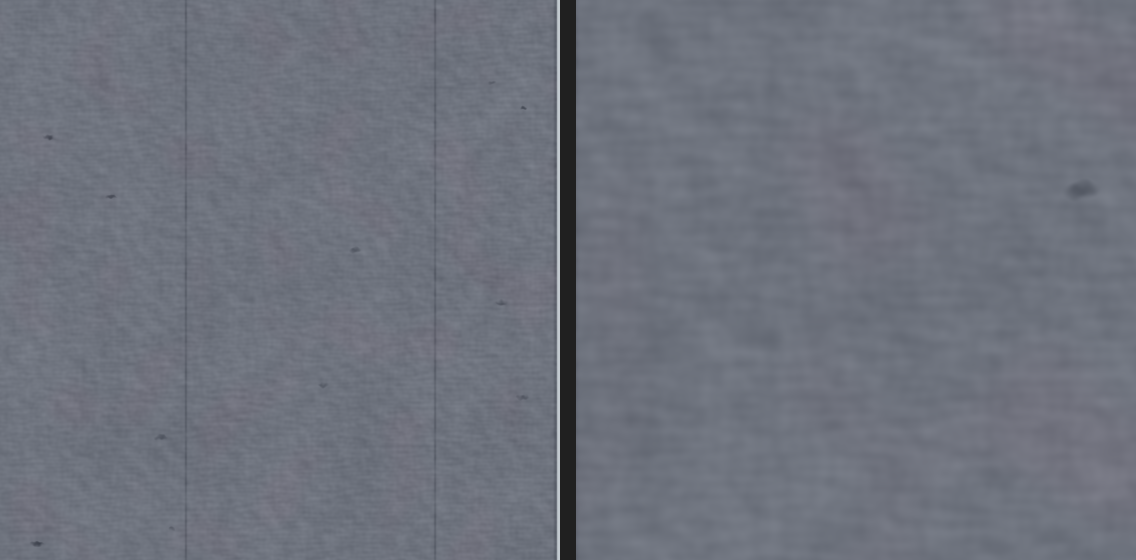
Left, the full canvas; right, a detail of the centre.
This texture is drawn by a three.js fragment shader. Its source:

```glsl
varying vec2 vUv;

const vec3 BASE_COLOR = vec3(0.432, 0.452, 0.494);
const vec3 WARM_TINT = vec3(0.010, -0.006, -0.002);
const vec3 EDGE_COLOR = vec3(0.76, 0.79, 0.81);

const vec2 STREAK_SCALE = vec2(30.0, 150.0);
const vec2 DIAGONAL_SCALE = vec2(24.0, 62.0);
const vec2 WARP_SCALE = vec2(110.0, 24.0);
const float FINE_SCALE = 130.0;
const float CLOUD_SCALE = 7.0;
const float STREAK_AMOUNT = 0.034;
const float DIAGONAL_AMOUNT = 0.032;
const float WARP_AMOUNT = 0.014;
const float FINE_AMOUNT = 0.018;
const float CLOUD_AMOUNT = 0.020;

const float SEAM_PERIOD = 0.445;
const float SEAM_OFFSET = 0.332;
const float SEAM_WIDTH = 0.0022;
const float SEAM_DEPTH = 0.075;
const float EDGE_START = 0.9948;
const float EDGE_SOFTNESS = 0.0018;

const float SPOT_CELLS = 6.0;
const float SPOT_SHARE = 0.36;
const float SPOT_DEPTH = 0.17;
const vec2 SPOT_RADIUS = vec2(0.0115, 0.0062);

vec3 hash3(vec2 p) {
  vec3 q = fract(vec3(p.xyx) * vec3(0.1031, 0.1030, 0.0973));
  q += dot(q, q.yxz + 33.33);
  return fract((q.xxy + q.yzz) * q.zyx);
}

vec2 gradient(vec2 cell) {
  float angle = 6.2832 * hash3(cell + 57.0).x;
  return vec2(cos(angle), sin(angle));
}

float gradientNoise(vec2 p) {
  vec2 i = floor(p);
  vec2 f = p - i;
  vec2 u = f * f * f * (f * (f * 6.0 - 15.0) + 10.0);
  float a = dot(gradient(i), f);
  float b = dot(gradient(i + vec2(1.0, 0.0)), f - vec2(1.0, 0.0));
  float c = dot(gradient(i + vec2(0.0, 1.0)), f - vec2(0.0, 1.0));
  float d = dot(gradient(i + vec2(1.0, 1.0)), f - vec2(1.0, 1.0));
  return mix(mix(a, b, u.x), mix(c, d, u.x), u.y);
}

// Woven grain: horizontal threads, faint vertical threads, falling diagonals
float weave(vec2 p) {
  vec2 diagonal = vec2(p.x - p.y, p.x + p.y) * 0.7071;
  float tone = STREAK_AMOUNT * gradientNoise(p * STREAK_SCALE);
  tone += DIAGONAL_AMOUNT * gradientNoise(diagonal * DIAGONAL_SCALE + 40.0);
  tone += WARP_AMOUNT * gradientNoise(p * WARP_SCALE + 80.0);
  tone += FINE_AMOUNT * gradientNoise(p * FINE_SCALE + 120.0);
  return tone + CLOUD_AMOUNT * gradientNoise(p * CLOUD_SCALE + 300.0);
}

// Thin vertical seams whose darkness wavers along their length
float seams(vec2 p) {
  float offset = fract((p.x - SEAM_OFFSET) / SEAM_PERIOD + 0.5) - 0.5;
  float d = offset * SEAM_PERIOD / SEAM_WIDTH;
  float waver = 0.85 + 0.6 * gradientNoise(vec2(3.5, p.y * 45.0));
  return exp(-d * d) * waver;
}

// Sparse small flecks with ragged outlines
float spots(vec2 p) {
  vec2 home = floor(p * SPOT_CELLS);
  vec2 ragged = 0.005 * vec2(gradientNoise(p * 110.0 + 200.0),
                             gradientNoise(p * 110.0 + 260.0));
  float dark = 0.0;
  for (int y = -1; y <= 1; y++) {
    for (int x = -1; x <= 1; x++) {
      vec2 cell = home + vec2(float(x), float(y));
      vec3 place = hash3(cell + 11.0);
      vec3 look = hash3(cell + 91.0);
      vec2 center = (cell + 0.1 + 0.8 * place.xy) / SPOT_CELLS;
      vec2 radius = SPOT_RADIUS * mix(vec2(0.6, 0.7), vec2(1.25, 1.1), look.xy);
      float shape = 1.0 - smoothstep(0.1, 1.0, length((p - center + ragged) / radius));
      float present = step(place.z, SPOT_SHARE);
      dark = max(dark, present * shape * mix(0.3, 1.0, look.z));
    }
  }
  return dark;
}

void main() {
  vec3 color = BASE_COLOR + weave(vUv);
  color += WARM_TINT * smoothstep(0.0, 0.45, gradientNoise(vUv * 9.0 + 400.0));
  color -= SEAM_DEPTH * seams(vUv) + SPOT_DEPTH * spots(vUv);

  // Shaded fold and pale strip at the right border
  float fold = (vUv.x - EDGE_START + 0.003) / 0.003;
  color -= 0.07 * exp(-fold * fold);
  float edge = smoothstep(EDGE_START - EDGE_SOFTNESS, EDGE_START + EDGE_SOFTNESS, vUv.x);
  gl_FragColor = vec4(mix(color, EDGE_COLOR, edge), 1.0);
}
```
